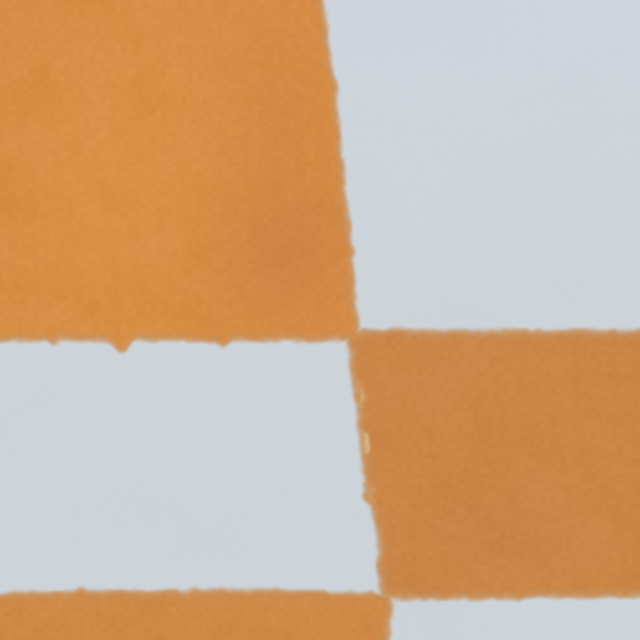
A WebGL 2 fragment shader for this pattern:

```glsl
#version 300 es
precision highp float;
// Soft woven cloth with hand-dyed orange and pale blue-grey checks.

#define PALE vec3(0.800, 0.830, 0.853)
#define AMBER vec3(0.845, 0.557, 0.270)
#define OCHRE vec3(0.792, 0.522, 0.278)
#define RUST vec3(0.795, 0.500, 0.268)
#define HEM vec3(0.770, 0.575, 0.385)
#define EDGE_SOFTNESS 0.0075
#define EDGE_WOBBLE 0.0085
#define HEM_WIDTH 0.0062
#define GRAIN 0.022
#define MOTTLE 0.80

uniform vec2 u_resolution;
out vec4 fragColor;

float hash(vec2 p) {
  return fract(sin(dot(p, vec2(127.1, 311.7))) * 43758.545);
}

float noise(vec2 p) {
  vec2 i = floor(p), f = fract(p);
  f = f * f * (3.0 - 2.0 * f);
  return mix(mix(hash(i), hash(i + vec2(1, 0)), f.x),
             mix(hash(i + vec2(0, 1)), hash(i + vec2(1, 1)), f.x), f.y);
}

float fbm(vec2 p) {
  float sum = 0.0, gain = 0.5;
  for (int i = 0; i < 4; i++) {
    sum += gain * noise(p);
    p = p * 2.03 + 17.3;
    gain *= 0.5;
  }
  return sum / 0.9375;
}

// Rises from 0 to 1 as y falls from high to low.
float descend(float y, float high, float low) {
  return clamp((high - y) / (high - low), 0.0, 1.0);
}

// Small rounded tooth hanging from an edge.
float tooth(float x, float center, float width, float depth) {
  return depth * smoothstep(0.0, 1.0, 1.0 - abs(x - center) / width);
}

float spot(vec2 p, vec2 center, vec2 size) {
  vec2 q = (p - center) / size;
  return exp(-dot(q, q));
}

void main() {
  vec2 p = gl_FragCoord.xy / u_resolution;
  float x = p.x, y = p.y;

  // Slanted vertical seams of the three rows
  float topSeam = 0.503 + 0.022 * descend(y, 1.0, 0.844) + 0.035 * descend(y, 0.844, 0.484);
  topSeam += tooth(y, 0.607, 0.014, 0.004) + tooth(y, 0.865, 0.025, 0.003);
  float middleSeam = 0.543 + 0.016 * descend(y, 0.466, 0.36) + 0.014 * descend(y, 0.36, 0.23)
                   + 0.018 * descend(y, 0.23, 0.17) + 0.003 * descend(y, 0.17, 0.08);
  middleSeam -= tooth(y, 0.222, 0.014, 0.006);
  float lowSeam = 0.606 + 0.006 * y / 0.07;

  // Horizontal edges with loose teeth
  float leftEdge = 0.469 - tooth(x, 0.190, 0.024, 0.016) - tooth(x, 0.350, 0.017, 0.009)
                 - tooth(x, 0.082, 0.014, 0.005);
  float rightEdge = 0.483;
  float lowLeftEdge = 0.072 + 0.004 * smoothstep(0.0, 0.2, x) - 0.003 * smoothstep(0.4, 0.6, x)
                    + tooth(x, 0.126, 0.014, 0.004) + tooth(x, 0.305, 0.014, 0.004);
  float lowRightEdge = 0.065 + 0.005 * smoothstep(0.65, 1.0, x);

  // Signed depth inside the union of the dyed panels
  float upper = min(topSeam - x, y - leftEdge);
  float middle = min(x - middleSeam, min(rightEdge - y, y - lowRightEdge));
  float lower = min(lowSeam - x, lowLeftEdge - y);
  float depth = max(upper, max(middle, lower));
  depth += EDGE_WOBBLE * (0.6 * noise(p * 42.0) + 0.4 * noise(p * 95.0) - 0.46);

  // Pale frayed threads along the middle seam
  float frayZone = smoothstep(0.20, 0.25, y) * (1.0 - smoothstep(0.36, 0.43, y));
  float fray = exp(-pow((x - middleSeam - 0.009) / 0.006, 2.0)) * frayZone;
  fray *= smoothstep(0.3, 0.8, noise(p * vec2(70.0, 60.0) + 8.0));

  // Dye colour: warm mottled upper panel, browner lower panels
  float cloud = fbm(p * 13.0);
  float upperPanel = smoothstep(-0.008, 0.008, upper);
  float lowerPanel = smoothstep(-0.008, 0.008, lower);
  vec3 dye = mix(OCHRE, AMBER, max(0.95 * upperPanel, 0.4 * lowerPanel));
  float rust = spot(p, vec2(0.45, 0.61), vec2(0.11, 0.12))
             + 0.4 * spot(p, vec2(0.44, 0.83), vec2(0.07, 0.11))
             + 0.5 * spot(p, vec2(0.79, 0.16), vec2(0.09, 0.06));
  float mottle = MOTTLE * (cloud - 0.45) * mix(0.4, 1.0, upperPanel);
  dye = mix(dye, RUST, clamp(rust * 0.65 + mottle, 0.0, 0.9));
  dye += vec3(0.012, 0.018, 0.006) * spot(p, vec2(0.18, 0.72), vec2(0.18, 0.25)) * upperPanel;
  dye += 0.05 * (cloud - 0.5) * mix(0.5, 1.0, upperPanel);

  // Pale cloth, almost even
  vec3 cloth = PALE + 0.012 * (fbm(p * 6.0 + 31.0) - 0.5);
  cloth += vec3(0.006, 0.003, 0.008) * smoothstep(0.45, 1.0, y);

  // Blend, then stain the hem
  float cover = smoothstep(-EDGE_SOFTNESS, EDGE_SOFTNESS, depth);
  vec3 color = mix(cloth, dye, cover);
  color = mix(color, HEM, 0.55 * exp(-pow((depth - 0.004) / HEM_WIDTH, 2.0)));
  color = mix(color, vec3(0.86, 0.74, 0.58), 0.75 * fray);

  // Fibre grain, stronger on the dyed panels
  float grain = 0.65 * noise(p * 125.0) + 0.35 * noise(p * 210.0 + 5.0) - 0.5;
  color += GRAIN * grain * mix(0.3, 1.3, cover);
  fragColor = vec4(clamp(color, 0.0, 1.0), 1.0);
}
```
